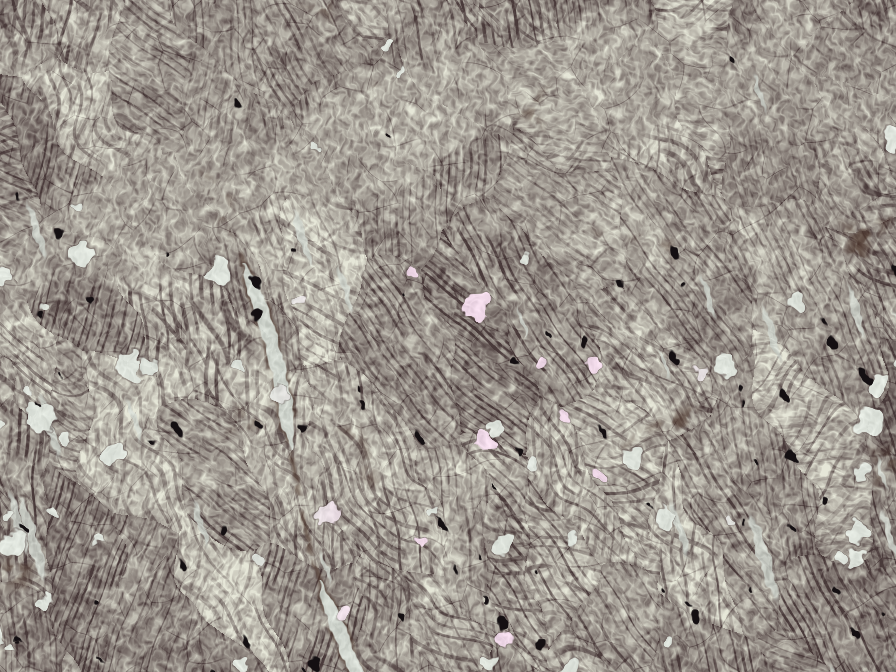
Reproduce this texture procedurally as a Shadertoy shader.

```glsl
// Thin section of a foliated rock: grey-beige grains ruled by cleavage lines,
// crossed by a pale granular vein and strewn with clear grains, laths and ore.
// Cellular noise makes grains, mottling and inclusions; sines bend the lines.

const vec3 SHADOW = vec3(0.35, 0.295, 0.29);
const vec3 LIGHT = vec3(0.87, 0.87, 0.815);
const vec3 CLEAR = vec3(0.88, 0.90, 0.87);
const vec3 PINK = vec3(0.95, 0.86, 0.92);
const vec3 STAIN = vec3(0.29, 0.20, 0.16);
const vec3 ORE = vec3(0.08, 0.06, 0.07);

const vec2 GRAIN_SCALE = vec2(8.5, 4.6);
const float LEAN = 0.3;             // sideways drift of the foliation
const float LINE_SPACING = 0.0125;
const float LINE_DEPTH = 0.66;
const float VEIN_HALF_WIDTH = 0.075;
const float BASE_TONE = 0.73;
const float VEIN_TONE = 0.74;

vec2 hash2(vec2 p) {
    vec3 q = fract(p.xyx * vec3(0.1031, 0.1030, 0.0973));
    q += dot(q, q.yzx + 33.33);
    return fract((q.xx + q.yz) * q.zy);
}

// Nearest distance, second distance and cell index
vec4 cellular(vec2 p) {
    vec2 base = floor(p);
    vec4 best = vec4(9.0, 9.0, 0.0, 0.0);
    for (int j = -1; j <= 1; j++)
    for (int i = -1; i <= 1; i++) {
        vec2 cell = base + vec2(i, j);
        float d = length(cell + hash2(cell) - p);
        if (d < best.x) best = vec4(d, best.x, cell);
        else best.y = min(best.y, d);
    }
    return best;
}

vec2 wobble(vec2 p) {
    return vec2(sin(p.y + 2.0 * sin(p.x * 0.63)) + 0.5 * sin(p.y * 2.3 - p.x),
                sin(p.x * 1.1 + 2.0 * sin(p.y * 0.57)) + 0.5 * sin(p.x * 2.1 + p.y));
}

// Broken, slightly bent parallel lines across the normal at the given angle
float cleavage(vec2 p, float angle, float spacing, float seed) {
    vec2 across = vec2(cos(angle), sin(angle));
    float along = dot(p, vec2(-across.y, across.x));
    float u = dot(p, across) / spacing + 0.7 * sin(along * 13.0 + seed)
            + 0.15 * sin(along * 57.0 + seed * 3.0);
    vec2 h = hash2(vec2(floor(u), seed * 17.0));
    float gaps = smoothstep(-0.9, 0.2, sin(along * (15.0 + 25.0 * h.x) + h.y * 40.0));
    float width = 0.09 + 0.12 * h.x;
    float soft = 0.7 / (iResolution.y * spacing);
    float line = 1.0 - smoothstep(width - soft, width + soft, abs(fract(u) - 0.5));
    return line * gaps * (0.4 + 0.6 * h.y);
}

// Scattered islands, sparser in the upper part; returns coverage and a random value
vec2 scatter(vec2 p, vec2 scale, float chance, float size, float seed) {
    vec4 c = cellular(p * scale + seed);
    vec2 h = hash2(c.zw + 71.0);
    float height = (c.w - seed) / scale.y;
    chance *= mix(1.0, 0.15, smoothstep(0.5, 0.7, height));
    float radius = min(size * (0.3 + 0.7 * h.y * h.y), 0.5 * (c.x + c.y));
    float soft = 0.8 * scale.x / iResolution.y;
    float cover = 1.0 - smoothstep(radius - soft, radius + soft, c.x);
    return vec2(cover * step(h.x, chance), hash2(c.zw + 13.0).x);
}

void mainImage(out vec4 fragColor, in vec2 fragCoord) {
    vec2 p = fragCoord / iResolution.y;
    vec2 rough = p + 0.0035 * wobble(p * 110.0) + 0.0015 * wobble(p.yx * 290.0);
    vec2 bent = p + 0.012 * wobble(p * 23.0);
    vec2 sheared = vec2(p.x + LEAN * p.y, p.y);
    float pixel = 1.0 / iResolution.y;

    // Pale vein rising to the right
    float veinY = 0.61 + 0.27 * smoothstep(-0.1, 0.9, p.x);
    float edge = abs(bent.y - veinY) + 0.018 * sin(p.x * 19.0);
    float vein = 1.0 - smoothstep(-0.015, 0.02, edge - VEIN_HALF_WIDTH);

    // Grains, each with its own tone and line direction
    vec4 grain = cellular(vec2(bent.x + LEAN * bent.y, bent.y) * GRAIN_SCALE);
    vec2 h = hash2(grain.zw + 5.0);
    vec2 k = hash2(grain.zw + 29.0);
    float angle = mix(0.0, 0.36, smoothstep(0.2, 0.6, grain.z / GRAIN_SCALE.x - 0.15));
    angle += (h.x - 0.5) * 0.7 + step(0.8, k.x) * 0.9;
    float lines = cleavage(p, angle, LINE_SPACING * (0.65 + 0.6 * h.y), h.x * 9.0);
    lines *= 0.4 + 0.6 * k.y;
    float cross = cleavage(bent, angle + 0.7, LINE_SPACING * 1.4, k.x * 9.0);
    lines = max(lines, cross * 0.7 * step(0.45, h.y));
    float rim = 1.0 - smoothstep(0.0, 0.05, grain.y - grain.x);

    // Mottling from blotches to fibres drawn out along the cleavage, and cracks
    vec2 across = vec2(cos(angle), sin(angle));
    vec2 fibre = vec2(dot(rough, across), 0.45 * dot(rough, vec2(-across.y, across.x)));
    vec4 coarse = cellular(rough * 36.0);
    float mottle = 0.34 * (coarse.x - 0.5)
                 + 0.42 * (cellular(rough * 83.0).x - 0.5)
                 + 0.46 * (cellular(fibre * 150.0 + 9.0).x - 0.5);
    vec4 crackCell = cellular(bent * 20.0 + 3.0);
    float crack = 1.0 - smoothstep(0.0, 0.06, crackCell.y - crackCell.x);
    crack *= smoothstep(-0.4, 0.8, sin(p.x * 41.0 + 3.0 * sin(p.y * 33.0)));

    // Broad light and dark patches
    float patches = sin(bent.x * 17.0 + 2.0 * sin(bent.y * 11.0))
                  * sin(bent.y * 13.0 + 2.0 * sin(bent.x * 9.0) + 1.0)
                  + 0.5 * sin(bent.x * 39.0 + bent.y * 12.0 + 2.0 * sin(bent.y * 29.0));
    float matrix = BASE_TONE + 0.36 * (h.y - 0.5) - 0.12 * (k.y - 0.5);
    matrix += 0.09 * patches - LINE_DEPTH * lines - 0.12 * rim;
    float tone = mix(matrix, VEIN_TONE + 0.05 * patches - 0.1 * lines, vein);
    tone += mottle - 0.28 * crack;
    tone -= 0.22 * dot(p - vec2(0.67, 0.5), p - vec2(0.67, 0.5));
    vec3 color = mix(SHADOW, LIGHT, clamp(tone, -0.12, 1.06));

    // Brown stains
    float stain = smoothstep(0.78, 1.0, cellular(bent * 6.0 + 40.0).x);
    color = mix(color, STAIN, 0.7 * stain * smoothstep(0.6, 0.3, coarse.x));

    // Narrow clear laths along the foliation, and one long broken lath
    vec2 lath = scatter(sheared + 0.5 * (rough - p), vec2(30.0, 4.5), 0.13, 0.28, 11.0);
    float longX = 0.345 + 0.28 * (0.65 - p.y) + 0.014 * sin((0.65 - p.y) * 10.0);
    float halfWidth = 0.011 * smoothstep(-0.5, 0.4, sin(p.y * 12.0 + 1.7 * p.y * p.y + 1.8))
                    * smoothstep(0.67, 0.58, p.y);
    float away = abs(rough.x * 0.4 + p.x * 0.6 - longX);
    float longLath = 1.0 - smoothstep(halfWidth - pixel, halfWidth + pixel, away);
    longLath *= step(0.001, halfWidth);
    float border = smoothstep(0.007, 0.0, abs(away - halfWidth)) * smoothstep(0.68, 0.6, p.y);
    color = mix(color, STAIN, 0.6 * border * smoothstep(0.7, 0.3, coarse.x));
    color = mix(color, CLEAR - 0.05 + 0.2 * mottle, max(lath.x * 0.85, longLath));

    // Clear rounded grains, some pink in the middle, with a thin dark outline
    vec2 blob = scatter(rough, vec2(15.0), 0.32, 0.34, 23.0);
    vec2 halo = scatter(rough, vec2(15.0), 0.32, 0.39, 23.0);
    float pinkness = step(0.5, blob.y) * smoothstep(0.4, 0.15, abs(p.x - 0.75));
    color = mix(color, SHADOW, 0.35 * halo.x);
    color = mix(color, mix(CLEAR, PINK, pinkness) + 0.15 * mottle, blob.x);

    // Opaque ore specks
    vec2 ore = scatter(sheared + 0.7 * (rough - p), vec2(32.0, 22.0), 0.10, 0.25, 57.0);
    color = mix(color, ORE, ore.x);

    fragColor = vec4(clamp(color, 0.0, 1.0), 1.0);
}
```
